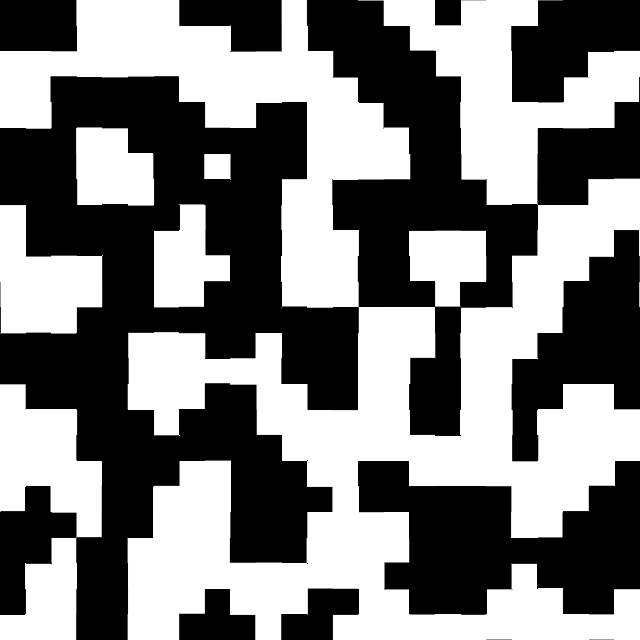
This pattern is drawn by a Shadertoy shader. Its source:

```glsl
float hash(vec2 p) {
    return fract(sin(dot(p, vec2(127.1, 311.7))) * 43758.5453);
}

// Sum of plane waves in all directions: a maze-like field centred on zero
float waveField(vec2 p) {
    float sum = 0.0;
    for (int i = 0; i < 32; i++) {
        float id = float(i);
        float angle = 3.14159 * (id + hash(vec2(id, 1.0))) / 32.0;
        float frequency = mix(0.75, 1.7, hash(vec2(id, 2.0)));
        float phase = 6.28318 * hash(vec2(id, 3.0));
        sum += cos(frequency * dot(p, vec2(cos(angle), sin(angle))) + phase);
    }
    return sum;
}

// Each grid cell is wholly black or white
float cellTone(vec2 cell) {
    return step(0.0, waveField(cell));
}

void mainImage(out vec4 fragColor, in vec2 fragCoord) {
    // 25 square cells along the canvas height
    vec2 p = 25.0 * fragCoord / iResolution.y;
    float pixel = 25.0 / iResolution.y;

    // Nearest cell corner, and the cell to its lower left
    vec2 corner = floor(p + 0.5);
    vec2 cell = corner - 1.0;

    // Every cell side is shifted by a hair
    vec2 wobble = vec2(hash(vec2(corner.x, floor(p.y))),
                       hash(vec2(floor(p.x), corner.y) + 57.0)) - 0.5;
    vec2 side = p - corner - 0.06 * wobble;

    // Blend the four cells around the corner across a narrow edge
    vec2 blend = clamp(side / (0.6 * pixel) + 0.5, 0.0, 1.0);
    float lower = mix(cellTone(cell), cellTone(cell + vec2(1, 0)), blend.x);
    float upper = mix(cellTone(cell + vec2(0, 1)), cellTone(corner), blend.x);
    fragColor = vec4(vec3(mix(lower, upper, blend.y)), 1.0);
}
```
